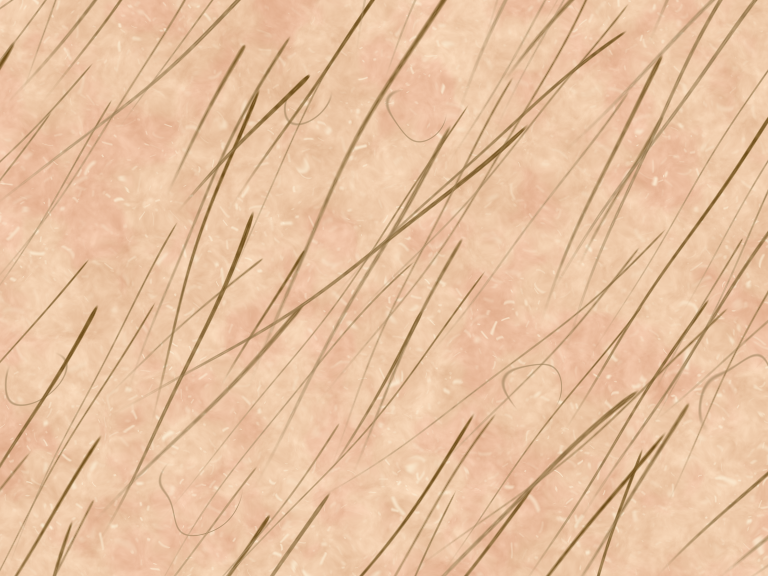
A WebGL 2 fragment shader for this texture:

```glsl
#version 300 es
precision highp float;
// Close-up of pale mottled skin with slanting brown hairs, fine curls and dry flecks.

#define SKIN vec3(0.935, 0.79, 0.66)
#define SKIN_RANGE vec3(0.09, 0.135, 0.155)
#define FLUSH vec3(-0.008, -0.045, -0.035)
#define FLECK vec3(0.99, 0.93, 0.83)
#define HAIR_ROOT vec3(0.46, 0.33, 0.12)
#define HAIR_TIP vec3(0.62, 0.51, 0.36)
#define HAIR_GRID ivec2(12, 10)
#define HAIR_WIDTH 0.0043
#define HAIR_ANGLE 0.96
#define HAIR_CLUMP 0.4
#define CURL_COUNT 6

uniform vec2 u_resolution;
out vec4 fragColor;

vec4 hash4(vec2 p) {
  vec4 q = fract(p.xyxy * vec4(0.1031, 0.1030, 0.0973, 0.1099));
  q += dot(q, q.wzxy + 33.33);
  return fract((q.xxyz + q.yzzw) * q.zywx);
}

float noise(vec2 p) {
  vec2 cell = floor(p), f = fract(p);
  f = f * f * (3.0 - 2.0 * f);
  float low = mix(hash4(cell).x, hash4(cell + vec2(1, 0)).x, f.x);
  float high = mix(hash4(cell + vec2(0, 1)).x, hash4(cell + vec2(1, 1)).x, f.x);
  return mix(low, high, f.y);
}

float fbm(vec2 p) {
  float sum = 0.0, gain = 0.5;
  for (int i = 0; i < 4; i++) {
    sum += gain * noise(p);
    p = mat2(1.6, 1.2, -1.2, 1.6) * p + 17.3;
    gain *= 0.5;
  }
  return sum / 0.9375;
}

// Small pale scraps, one per cell: most are soft specks, a few are longer slivers.
float flecks(vec2 p, float scale, float share, float seed) {
  vec2 q = p * scale, home = floor(q);
  float cover = 0.0;
  for (int k = 0; k < 9; k++) {
    vec2 cell = home + vec2(k % 3 - 1, k / 3 - 1);
    vec4 r = hash4(cell + seed), s = hash4(cell + seed + 71.7);
    vec2 d = q - cell - r.xy;
    float angle = 0.9 + (r.z - 0.5) * 3.4;
    vec2 axis = vec2(cos(angle), sin(angle));
    float along = dot(d, axis), reach = mix(0.04, 0.42, s.x * s.x * s.x);
    float across = dot(d, vec2(-axis.y, axis.x)) - (s.y - 0.5) * along * along;
    float dist = length(vec2(max(abs(along) - reach, 0.0), across));
    float shape = 1.0 - smoothstep(0.0, mix(0.09, 0.24, s.z), dist);
    cover = max(cover, shape * step(r.w, share) * mix(0.25, 1.0, s.w * s.w));
  }
  return cover;
}

vec3 skin(vec2 p) {
  vec2 warp = vec2(noise(p * 30.0), noise(p * 30.0 + 50.0)) - 0.5;
  vec2 w = p + 0.018 * warp;
  float broad = fbm(p * 4.0 + 3.1) - 0.5;
  float patches = fbm(w * 19.0 + 40.0) - 0.5;
  float grain = fbm(w * 55.0 + 9.0) - 0.5;
  float pores = fbm(w * 120.0 + 33.0) - 0.5;
  vec3 color = SKIN + SKIN_RANGE * (0.35 * broad + 0.8 * patches + 0.7 * grain + 0.45 * pores);
  color += FLUSH * smoothstep(0.45, 0.7, fbm(w * 12.0 + 80.0));
  float dry = mix(0.45, 1.0, smoothstep(0.3, 0.65, noise(p * 7.0 + 21.0)));
  color = mix(color, FLECK, 0.85 * dry * flecks(w, 28.0, 0.6, 5.0));
  return mix(color, FLECK, 0.7 * dry * flecks(w, 52.0, 0.6, 131.0));
}

// Thin open loops of stray hair.
vec3 addCurl(vec3 color, vec2 p, float id, float pixel) {
  vec4 r = hash4(vec2(id * 3.7 + 2.0, 57.0)), s = hash4(vec2(id * 5.3, 91.0));
  vec2 d = p - vec2((id + r.x) / float(CURL_COUNT) * 1.35, r.y);
  d = mat2(cos(r.z), sin(r.z), -sin(r.z), cos(r.z)) * d * vec2(1.0, mix(0.65, 1.2, s.x));
  float dist = abs(length(d) - mix(0.03, 0.07, r.w) * (1.0 + 0.15 * sin(d.x * 60.0)));
  float arc = smoothstep(-0.5, 0.1, cos(atan(d.y, d.x) - 6.28 * s.y) + 0.5 * s.z);
  float line = 1.0 - smoothstep(0.0, 0.001 + pixel, dist);
  return mix(color, HAIR_TIP, 0.6 * line * arc);
}

// A bent hair, thick and dark at its upper root, thinning to a greyer tip.
vec3 addHair(vec3 color, vec2 p, vec2 cell, float pixel) {
  vec4 r = hash4(cell + 11.0), s = hash4(cell * 1.7 + 203.0), v = hash4(cell + 417.0);
  vec2 group = floor(cell / 2.0);
  vec2 place = mix(cell + r.xy, 2.0 * (group + hash4(group + 613.0).xy), HAIR_CLUMP);
  vec2 root = place / vec2(HAIR_GRID) * vec2(1.85, 1.5) + vec2(0.02, 0.08);
  float angle = HAIR_ANGLE + (r.z + s.w - 1.0) * 0.36;
  vec2 axis = -vec2(cos(angle), sin(angle));
  vec2 d = p - root;
  float reach = mix(0.25, 0.95, r.w), along = dot(d, axis), t = along / reach;
  float bend = (s.x - 0.45) * 0.42 * along * along + 0.003 * sin(along * 13.0 + 6.0 * s.y);
  float across = abs(dot(d, vec2(-axis.y, axis.x)) - bend);
  float fine = step(0.62, s.z);
  float width = HAIR_WIDTH * mix(mix(0.6, 1.0, v.x), 0.36, fine);
  width *= mix(1.0, 0.45, clamp(t, 0.0, 1.0)) * smoothstep(-0.04, 0.06, t);
  float blur = mix(0.0006, 0.002, v.y * v.y) + 0.5 * pixel;
  float cover = 1.0 - smoothstep(width - blur, width + blur, across);
  cover *= smoothstep(0.0, 0.02, t) * (1.0 - smoothstep(0.7, 1.0, t));
  float pale = clamp(t * 0.9 + 0.6 * v.z - 0.2 + 0.25 * fine, 0.0, 1.0);
  vec3 tint = mix(HAIR_ROOT, HAIR_TIP, pale);
  tint += 0.09 * (1.0 - smoothstep(0.0, 0.7 * width + pixel, across)) * pale;
  tint += 0.14 * (noise(vec2(along * 110.0, across * 500.0) + cell * 9.0) - 0.5);
  return mix(color, tint, cover * mix(0.95, 0.72, pale));
}

void main() {
  vec2 p = gl_FragCoord.xy / u_resolution.y;
  float pixel = 1.0 / u_resolution.y;
  vec3 color = skin(p);
  for (int i = 0; i < CURL_COUNT; i++) color = addCurl(color, p, float(i), pixel);
  for (int y = 0; y < HAIR_GRID.y; y++)
    for (int x = 0; x < HAIR_GRID.x; x++)
      color = addHair(color, p, vec2(x, y), pixel);
  fragColor = vec4(clamp(color, 0.0, 1.0), 1.0);
}
```
